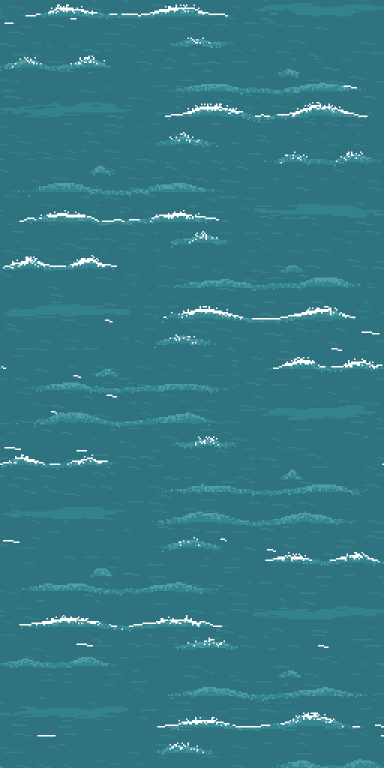
Reproduce this texture procedurally as a WebGL 2 fragment shader.

```glsl
#version 300 es
precision highp float;

uniform vec2 u_resolution;
out vec4 fragColor;

const float CELLS = 256.0;        // mosaic cells across the canvas
const float ROW_PERIOD = 67.0;    // cells between rows of one wave family
const vec2 DASH_GRID = vec2(16.0, 6.0);
const float DASH_DENSITY = 0.56;
const float GLINT_DENSITY = 0.012;
const float TAU = 6.2831853;

const vec3 DEEP = vec3(0.19, 0.45, 0.50);
const vec3 SWELL = vec3(0.20, 0.52, 0.56);
const vec3 LIGHT = vec3(0.33, 0.63, 0.67);
const vec3 FOAM = vec3(1.0);

// Wave families: start on even rows, start on odd rows, top offset, length
const int FAMILIES = 5;
const vec4 LAYOUT[FAMILIES] = vec4[](
    vec4(10.0, 101.0, 14.0, 145.0),
    vec4(253.0, 176.0, 43.0, 84.0),
    vec4(103.0, 10.0, 60.0, 145.0),
    vec4(112.0, 100.0, 31.0, 46.0),
    vec4(182.0, 58.0, 49.0, 18.0));
// Crest height, number of humps
const vec2 SHAPE[FAMILIES] = vec2[](
    vec2(6.0, 2.0), vec2(4.5, 2.0), vec2(4.5, 2.0), vec2(4.0, 1.0), vec2(4.0, 1.0));

float hash(vec2 p) {
    vec3 q = fract(vec3(p.xyx) * 0.1031);
    q += dot(q, q.yzx + 33.33);
    return fract((q.x + q.y) * q.z);
}

float noise(vec2 p) {
    vec2 i = floor(p), f = fract(p);
    f = f * f * (3.0 - 2.0 * f);
    return mix(mix(hash(i), hash(i + vec2(1, 0)), f.x),
               mix(hash(i + vec2(0, 1)), hash(i + vec2(1, 1)), f.x), f.y);
}

// Short horizontal ripples, a few of them white glints
vec3 ripples(vec3 col, vec2 cell) {
    float band = floor(cell.y / DASH_GRID.y);
    float x = cell.x + floor(hash(vec2(band, 7.0)) * DASH_GRID.x);
    vec2 id = vec2(floor(x / DASH_GRID.x), band);
    vec2 local = vec2(mod(x, DASH_GRID.x), mod(cell.y, DASH_GRID.y));
    float len = 4.0 + floor(hash(id + 11.3) * 9.0);
    float start = floor(hash(id + 23.7) * (DASH_GRID.x - len));
    float bend = step(start + len * 0.55, local.x) * step(0.4, hash(id + 5.1));
    float line = 1.0 + floor(hash(id + 41.9) * 4.0) - bend;
    bool inside = local.x >= start && local.x < start + len && abs(local.y - line) < 0.5;
    float kind = hash(id + 67.1);
    if (!inside || kind > DASH_DENSITY) return col;
    if (kind < GLINT_DENSITY) return FOAM;
    return mix(col, SWELL, 0.55 + 0.45 * hash(id + 83.0));
}

// Broad ragged patches of lighter water
vec3 patches(vec3 col, vec2 cell, float depth) {
    float row = floor((depth + 25.0) / ROW_PERIOD);
    float start = mod(row, 2.0) < 0.5 ? 168.0 : -2.0;
    vec2 q = vec2(mod(cell.x - start, CELLS) / 90.0, depth - row * ROW_PERIOD - 7.0);
    if (q.x > 1.0) return col;
    float ragged = noise(vec2(cell.x * 0.11, cell.y * 0.8)) - 0.5;
    float halfHeight = 4.2 * sqrt(q.x * (1.0 - q.x)) * 2.0 + ragged * 5.0 - 1.0;
    q.y += 3.0 * (noise(vec2(cell.x * 0.05, row * 9.0)) - 0.5);
    return abs(q.y) < halfHeight ? mix(col, SWELL, 0.85) : col;
}

// One swell: body, lit ridge, then foam along the crest
vec3 wave(vec3 col, vec2 q, vec2 cell, float len, vec2 shape, float foam, float seed) {
    float u = q.x / len;
    if (u > 1.0) return col;
    float ends = smoothstep(0.0, 0.2, u) * smoothstep(1.0, 0.8, u);
    float wobble = 0.8 * (noise(vec2(u * 3.0, seed)) - 0.5);
    float hump = pow(0.5 - 0.5 * cos(TAU * shape.y * u + wobble), 1.4);
    hump *= 0.65 + 0.5 * noise(vec2(u * 2.5, seed + 19.0));
    float crest = floor(shape.x * hump + 1.5 * noise(vec2(q.x * 0.17, seed + 31.0)));
    float d = q.y - crest;
    float grain = hash(cell + seed);

    float bottom = 0.35 * crest - 2.0 * ends;
    if (d <= 0.0 && q.y >= bottom && grain < 0.35 + ends) col = SWELL;
    float lit = (0.25 + 1.1 * hump) * ends * exp(0.5 * d);
    if (d <= 0.0 && d > -4.0 && grain < lit) col = mix(SWELL, LIGHT, 0.9);

    float broken = noise(vec2(q.x * 0.22, seed + 47.0));
    float thick = step(0.4, hump) * step(0.45, broken);
    bool ridge = foam > 0.9 && d <= 0.0 && d >= -thick && broken > 0.3 - 0.2 * hump;
    bool spray = abs(d) < 2.5 && hash(cell + seed + 61.0) < foam * 0.38 * hump * hump;
    return (ridge && u > 0.04 && u < 0.97) || spray ? FOAM : col;
}

// Foam strength of a family on a given row
float foamAmount(int family, float row) {
    if (family == 0) return cos((row - 4.5) * TAU / 8.0) < 0.6 ? 1.0 : 0.0;
    if (family == 1) return row < 2.0 ? 0.8 : (row < 6.0 ? 1.0 : 0.0);
    return family == 3 ? 0.8 : 0.0;
}

vec3 sea(vec2 p) {
    vec2 cell = floor(p * CELLS);
    float depth = floor(CELLS * u_resolution.y / u_resolution.x) - cell.y;
    vec3 col = ripples(patches(DEEP, cell, depth), cell);
    for (int f = 0; f < FAMILIES; f++) {
        vec4 layout_ = LAYOUT[f];
        float row = floor((depth - layout_.z) / ROW_PERIOD + 0.5);
        float seed = row * 13.0 + float(f) * 101.0;
        float start = mod(row, 2.0) < 0.5 ? layout_.x : layout_.y;
        start += floor(8.0 * hash(vec2(seed, 3.0))) - 4.0;
        float lift = floor(6.0 * hash(vec2(seed, 8.0))) - 3.0;
        vec2 q = vec2(mod(cell.x - start, CELLS), layout_.z + row * ROW_PERIOD - depth + lift);
        col = wave(col, q, cell, layout_.w, SHAPE[f], foamAmount(f, row), seed);
    }
    return col;
}

void main() {
    // Four samples smooth the mosaic edges at any size
    vec3 sum = vec3(0.0);
    for (int i = 0; i < 4; i++) {
        vec2 offset = vec2(i % 2, i / 2) * 0.5 - 0.25;
        sum += sea((gl_FragCoord.xy + offset) / u_resolution.x);
    }
    fragColor = vec4(sum * 0.25, 1.0);
}
```
